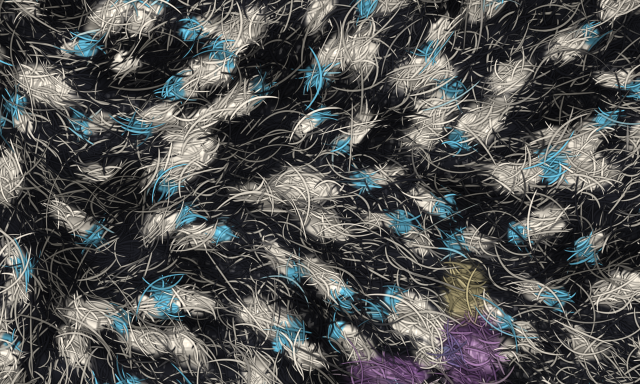
Give the GLSL for this texture, as a Shadertoy shader.

```glsl
// Shaggy woven rug: black ropes of yarn with frayed cream tufts and blue tips.
// A tuft map picks the yarn colour; layers of bent threads, scattered on
// jittered grids and combed along a flow field, are laid over a dark weave.

const vec3 BLACK  = vec3(0.085, 0.088, 0.105);
const vec3 GREY   = vec3(0.57, 0.55, 0.51);
const vec3 CREAM  = vec3(0.91, 0.875, 0.815);
const vec3 BLUE   = vec3(0.36, 0.65, 0.75);
const vec3 PURPLE = vec3(0.43, 0.29, 0.47);
const vec3 OLIVE  = vec3(0.67, 0.62, 0.45);

float hash(vec2 p) {
    return fract(sin(dot(p, vec2(127.1, 311.7))) * 43758.5453);
}

float noise(vec2 p) {
    vec2 i = floor(p), f = fract(p);
    f = f * f * (3.0 - 2.0 * f);
    return mix(mix(hash(i), hash(i + vec2(1, 0)), f.x),
               mix(hash(i + vec2(0, 1)), hash(i + vec2(1, 1)), f.x), f.y);
}

vec2 turn(vec2 p, float a) {
    float c = cos(a), s = sin(a);
    return vec2(c * p.x + s * p.y, c * p.y - s * p.x);
}

// Combing direction: rising at the top, falling lower down, wilder at left.
float flow(vec2 p) {
    float wild = mix(3.2, 1.7, smoothstep(0.1, 0.6, p.x));
    return 0.9 * (p.y - 0.5) + wild * (noise(p * 2.6 + 4.0) - 0.5);
}

float spot(vec2 p, vec2 centre, vec2 radius) {
    return 1.0 - smoothstep(0.65, 1.1, length((p - centre) / radius));
}

// x: cream tuft, y: blue tip.
vec2 tuftMap(vec2 p) {
    const float SIZE = 0.15;
    p += 0.03 * (vec2(noise(p * 22.0), noise(p * 22.0 + 50.0)) - 0.5);
    vec2 best = vec2(0.0), cell = floor(p / SIZE);
    for (int j = -1; j <= 1; j++)
    for (int i = -1; i <= 1; i++) {
        vec2 id = cell + vec2(i, j);
        vec2 c = (id + 0.1 + 0.8 * vec2(hash(id), hash(id + 31.0))) * SIZE;
        float grow = 0.5 + 0.65 * hash(id + 57.0);
        float side = hash(id + 83.0) < 0.5 ? -1.0 : 1.0;
        vec2 d = turn(p - c, flow(c) + hash(id + 71.0) - 0.5);
        float tip = step(hash(id + 97.0), 0.65);
        best = max(best, vec2(spot(d, vec2(0.0), vec2(0.088, 0.046) * grow),
            tip * spot(d, vec2(side * 0.075 * grow, 0.0), vec2(0.026, 0.033))));
    }
    return best;
}

// Yarn colour at a place; pick is a random number for the single thread.
vec3 yarn(vec2 p, float pick, float stray) {
    vec2 tuft = tuftMap(p);
    float fold = smoothstep(0.2, 0.75, noise(p * 6.0 + 9.0));
    vec3 dark = mix(BLACK, GREY, smoothstep(1.0 - stray, 1.15 - stray, pick));
    dark *= mix(0.6, 1.2, fold);
    vec3 col = mix(dark, CREAM * mix(0.72, 1.05, pick), tuft.x);
    col = mix(col, BLUE * mix(0.7, 1.2, pick), tuft.y);
    float plum = max(spot(p, vec2(1.23, 0.08), vec2(0.09, 0.13)),
                     spot(p, vec2(1.01, 0.02), vec2(0.12, 0.06)));
    col = mix(col, PURPLE * mix(0.6, 1.35, pick), 0.8 * plum);
    float straw = spot(p, vec2(1.21, 0.24), vec2(0.065, 0.09));
    return mix(col, OLIVE * mix(0.65, 1.2, pick), 0.85 * straw);
}

// Coverage of a bent, tapering thread (x) and of its soft shadow (y).
vec2 thread(vec2 d, float reach, float bend, float width, float aa) {
    float t = d.x / reach;
    float slope = 2.0 * bend * t / reach;
    float dist = abs(d.y - bend * (t * t - 0.3)) / sqrt(1.0 + slope * slope);
    float w = width * (1.0 - 0.5 * t * t);
    float ends = 1.0 - smoothstep(0.85, 1.0, abs(t));
    return ends * vec2(1.0 - smoothstep(w - aa, w + aa, dist),
                       1.0 - smoothstep(w, w * 3.5, dist));
}

vec3 addThreads(vec3 col, vec2 p, float layer, float size, float keep,
                float stray, float aa) {
    vec2 shift = layer * vec2(0.377, 0.713);
    vec2 cell = floor((p + shift) / size);
    for (int j = -1; j <= 1; j++)
    for (int i = -1; i <= 1; i++) {
        vec2 id = cell + vec2(i, j), key = id + layer * 17.3;
        if (hash(key + 5.0) > keep) continue;
        vec2 c = (id + vec2(hash(key), hash(key + 13.0))) * size - shift;
        float swing = hash(key + 29.0) + hash(key + 37.0) - 1.0;
        float reach = size * mix(0.5, 0.93, hash(key + 41.0));
        float bend = reach * 1.1 * (hash(key + 53.0) - 0.5);
        vec2 m = thread(turn(p - c, flow(c) + 1.5 * swing), reach, bend,
                        mix(0.0014, 0.0029, hash(key + 61.0)), aa);
        if (m.y + m.x <= 0.0) continue;
        col *= 1.0 - 0.3 * m.y;
        col = mix(col, yarn(c, hash(key + 67.0), stray), 0.92 * m.x);
    }
    return col;
}

// Rounded ropes with a pale ribbed weave, tinted by the tufts above them.
vec3 ground(vec2 p) {
    vec2 q = turn(p, -0.2) + 0.12 * vec2(noise(p * 3.0), noise(p * 3.0 + 20.0));
    float rope = sin(3.1416 * fract(q.y * 9.0));
    float streak = noise(q * vec2(24.0, 190.0));
    float rib = smoothstep(0.5, 0.9, noise(q * vec2(150.0, 80.0)));
    float worn = smoothstep(0.45, 0.75, noise(q * vec2(5.0, 9.0) + 3.0));
    vec3 col = yarn(p, 0.25 + 0.5 * streak, 0.3) * mix(0.55, 1.1, rope);
    return col + 0.3 * GREY * rib * rope * worn;
}

void mainImage(out vec4 fragColor, in vec2 fragCoord) {
    vec2 p = fragCoord / iResolution.y;
    float aa = 0.75 / iResolution.y;
    vec3 col = ground(p);
    // Dense pile first, then a few long loose strands.
    for (int k = 1; k <= 11; k++)
        col = addThreads(col, p, float(k), 0.055, 0.85, 0.42, aa);
    for (int k = 12; k <= 14; k++)
        col = addThreads(col, p, float(k), 0.11, 0.6, 0.6, aa);
    col = (col - 0.1) * 1.12 + 0.115;
    fragColor = vec4(clamp(col, 0.0, 1.0), 1.0);
}
```
